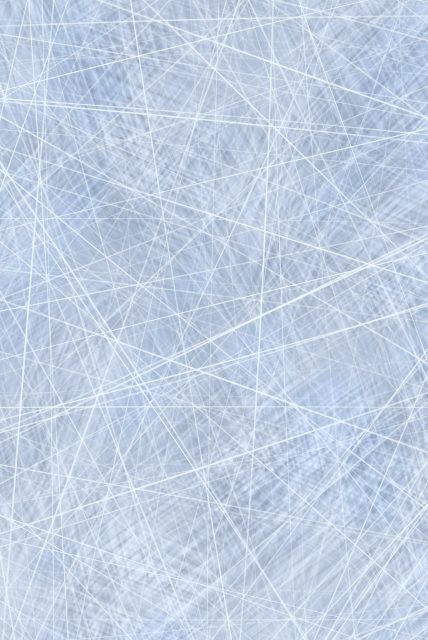
Reproduce this texture procedurally as a Shadertoy shader.

```glsl
// Pale blue ice covered by a dense web of fine white skate scratches.

const vec3 STEEL_ICE = vec3(0.63, 0.70, 0.80);
const vec3 PALE_ICE  = vec3(0.79, 0.84, 0.91);
const vec3 BLUE_ICE  = vec3(0.67, 0.77, 0.92);
const vec3 FROST     = vec3(0.95, 0.98, 0.99);

float hash(vec2 p) {
    return fract(sin(dot(p, vec2(127.1, 311.7))) * 43758.5453);
}

float noise(vec2 p) {
    vec2 cell = floor(p), f = fract(p);
    f = f * f * (3.0 - 2.0 * f);
    float low  = mix(hash(cell), hash(cell + vec2(1, 0)), f.x);
    float high = mix(hash(cell + vec2(0, 1)), hash(cell + vec2(1, 1)), f.x);
    return mix(low, high, f.y);
}

float fbm(vec2 p) {
    float sum = 0.0, gain = 0.53;
    for (int i = 0; i < 4; i++) {
        sum += gain * noise(p);
        p = p * 2.03 + 17.3;
        gain *= 0.5;
    }
    return sum;
}

vec2 rotate(vec2 p, float angle) {
    float c = cos(angle), s = sin(angle);
    return vec2(c * p.x + s * p.y, c * p.y - s * p.x);
}

// Patches of fine parallel brushing in several directions, centred on zero.
float brushing(vec2 p) {
    float sum = 0.0;
    for (int i = 0; i < 6; i++) {
        float k = float(i);
        vec2 q = rotate(p, 0.35 + k * 0.43 + 0.3 * hash(vec2(k, 5.0)));
        float patchMask = smoothstep(0.25, 0.8, noise(p * 6.0 + k * 13.7));
        float fibre = noise(q * vec2(9.0, 270.0) + k * 31.0) - 0.5;
        sum += fibre * patchMask;
    }
    return sum;
}

// Long, barely bent lines with random heading, offset, width and opacity.
float scratches(vec2 p, int count, float seed, float strength, float width, float pixel) {
    float clear = 1.0;
    for (int i = 0; i < count; i++) {
        vec2 id = vec2(float(i), seed);
        float shade = hash(id + 0.37);
        vec2 q = rotate(p, 3.14159 * hash(id));
        float offset = (hash(id + 7.1) - 0.5) * 1.24;
        float bend = (hash(id + 3.9) - 0.5) * 0.06;
        float dist = abs(q.y - offset + bend * q.x * q.x);
        float radius = width * mix(0.6, 1.4, hash(id + 9.3)) + 0.5 * pixel;
        float fade = 0.8 + 0.2 * sin(q.x * 7.0 + shade * 40.0);
        float opacity = strength * mix(0.2, 1.0, shade * shade) * fade;
        clear *= 1.0 - opacity * (1.0 - smoothstep(0.0, radius, dist));
    }
    return 1.0 - clear;
}

// Cloudy ice, darker at the upper right and milky at the bottom.
vec3 iceColor(vec2 p) {
    vec2 q = rotate(p, 0.8);
    float cloud = fbm(q * vec2(6.0, 13.0) + 4.0);
    float tone = 0.54 + 0.9 * (cloud - 0.5) - 0.16 * p.x - 0.16 * p.y;
    tone += 0.18 * smoothstep(-0.2, -0.5, p.y);
    vec3 ice = mix(STEEL_ICE, PALE_ICE, clamp(tone, 0.0, 1.0));
    float blueness = smoothstep(0.45, 0.8, fbm(q * vec2(7.0, 11.0) + 40.0));
    return mix(ice, BLUE_ICE, 0.45 * blueness);
}

void mainImage(out vec4 fragColor, in vec2 fragCoord) {
    float pixel = 1.0 / iResolution.y;
    vec2 p = (fragCoord - 0.5 * iResolution.xy) * pixel;

    vec3 color = iceColor(p) + 0.11 * brushing(p);
    float faint = scratches(p, 200, 71.0, 0.32, 0.0013, pixel);
    float bright = scratches(p, 250, 23.0, 0.95, 0.0013, pixel);
    color = mix(color, FROST, faint);
    color = mix(color, FROST, bright);

    fragColor = vec4(clamp(color, 0.0, 1.0), 1.0);
}
```
